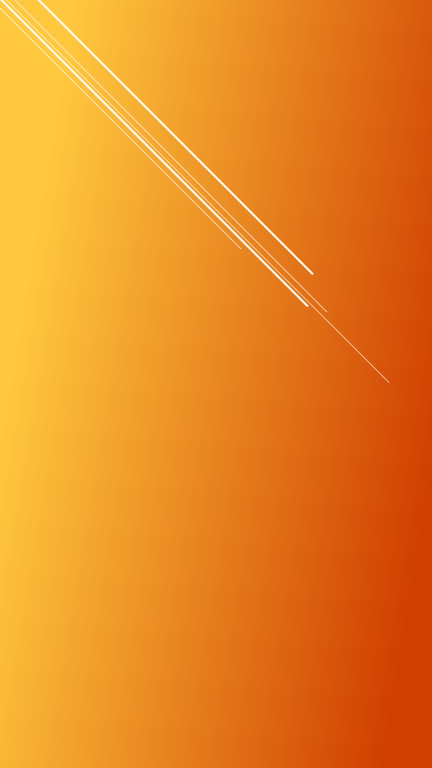
Reproduce this background procedurally as a WebGL 1 fragment shader.

```glsl
precision highp float;

uniform vec2 u_resolution;

const vec3 YELLOW = vec3(1.0, 0.783, 0.243);
const vec3 RUST = vec3(0.814, 0.243, 0.0);
const vec3 CREAM = vec3(1.0, 0.985, 0.95);

const float THICK = 0.0048;
const float THIN = 0.0019;

// Slanted linear blend; p runs right and down in canvas widths
vec3 slantedGradient(vec2 p, vec3 from, vec3 to) {
    float along = p.x + 0.17 * p.y;
    return mix(from, to, clamp((along - 0.174) / 1.023, 0.0, 1.0));
}

// Share of one pixel covered by a band of the given width
float bandCoverage(float dist, float width, float pixel) {
    float upper = min(dist + 0.5 * width, 0.5 * pixel);
    float lower = max(dist - 0.5 * width, -0.5 * pixel);
    return clamp((upper - lower) / pixel, 0.0, 1.0);
}

// Diagonal from the top edge at startX down to endX
float diagonalStreak(vec2 p, float startX, float endX, float width, float pixel) {
    float across = (p.x - p.y - startX) * 0.70711;
    float beyond = (p.x + p.y - 2.0 * endX + startX) * 0.70711;
    float cap = clamp(0.5 - beyond / pixel, 0.0, 1.0);
    return bandCoverage(across, width, pixel) * cap;
}

void main() {
    float pixel = 1.0 / u_resolution.x;
    vec2 p = vec2(gl_FragCoord.x, u_resolution.y - gl_FragCoord.y) * pixel;

    vec3 color = slantedGradient(p, YELLOW, RUST);

    // Faint hairlines
    float hairline = diagonalStreak(p, 0.0345, 0.757, THIN, pixel);
    hairline = max(hairline, diagonalStreak(p, 0.0150, 0.901, THIN, pixel));
    hairline = max(hairline, diagonalStreak(p, -0.0185, 0.558, THIN, pixel));
    color = mix(color, CREAM, 0.75 * hairline);

    // Bright streaks
    float streak = diagonalStreak(p, 0.0896, 0.7245, THICK, pixel);
    streak = max(streak, diagonalStreak(p, 0.0035, 0.713, THICK, pixel));
    color = mix(color, CREAM, streak);

    gl_FragColor = vec4(color, 1.0);
}
```
